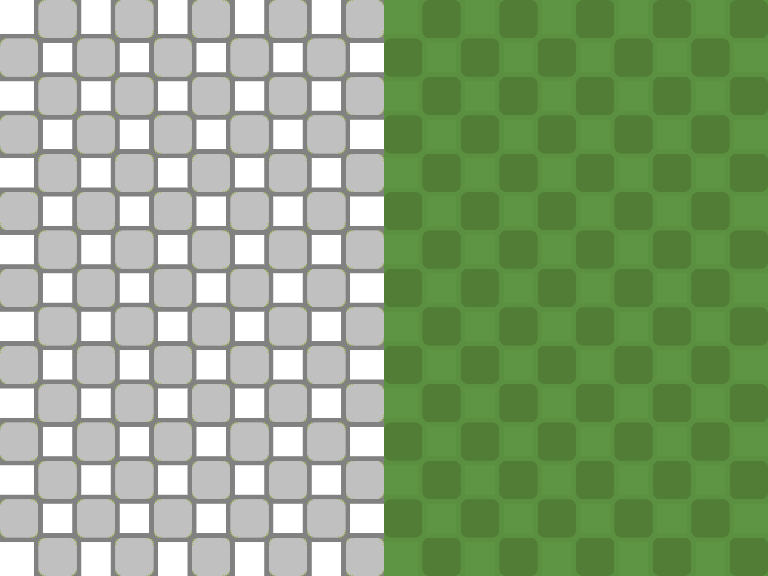
A Shadertoy shader for this pattern:

```glsl
// Two checkerboard panels of rounded tiles: grey on white at left, two greens at right.

// Signed distance to a box with rounded corners, centred on the origin.
float roundedBox(vec2 p, float halfSize, float radius) {
    vec2 q = abs(p) - halfSize + radius;
    return length(max(q, 0.0)) + min(max(q.x, q.y), 0.0) - radius;
}

// Signed distance to an axis-aligned box between two corners.
float boxBetween(vec2 p, vec2 low, vec2 high) {
    vec2 q = max(low - p, p - high);
    return max(q.x, q.y);
}

void mainImage(out vec4 fragColor, in vec2 fragCoord) {
    // The canvas is 20 by 15 cells; each panel is 10 cells wide.
    vec2 grid = vec2(20.0, 15.0);
    vec2 p = fragCoord / iResolution.xy * grid;
    float pixel = grid.y / iResolution.y;
    bool greenPanel = p.x >= 10.0;
    p.x = mod(p.x, 10.0);
    vec2 cell = floor(p);
    vec2 local = fract(p);

    // Panel palettes
    vec3 tileColor = greenPanel ? vec3(0.32, 0.49, 0.21) : vec3(0.753);
    vec3 borderColor = greenPanel ? vec3(0.355, 0.565, 0.25) : vec3(0.505);
    vec3 openColor = greenPanel ? vec3(0.37, 0.585, 0.265) : vec3(1.0);
    vec3 color = borderColor;

    if (mod(cell.x + cell.y, 2.0) > 0.5) {
        // Rounded tile
        float tile = roundedBox(local - 0.5, 0.5, 0.19);
        color = mix(color, tileColor, smoothstep(0.5, -0.5, tile / pixel));

        // Dotted green rim on the corner arcs of the grey tiles
        vec2 corner = abs(local - 0.5) - 0.31;
        if (!greenPanel && min(corner.x, corner.y) > 0.0) {
            float dots = smoothstep(-0.3, 0.6, cos(16.0 * atan(corner.y, corner.x)));
            float rim = 1.0 - smoothstep(0.01, 0.045, abs(tile));
            color = mix(color, vec3(0.58, 0.70, 0.30), 0.8 * dots * rim);
        }
    } else {
        // Square opening, left unbordered along the panel's outer edges
        vec2 low = mix(vec2(0.117), vec2(-1.0), lessThan(cell, vec2(0.5)));
        vec2 high = mix(vec2(0.883), vec2(2.0), greaterThan(cell, vec2(8.5, 13.5)));
        float opening = boxBetween(local, low, high);
        color = mix(color, openColor, smoothstep(0.5, -0.5, opening / pixel));
    }

    fragColor = vec4(color, 1.0);
}
```
